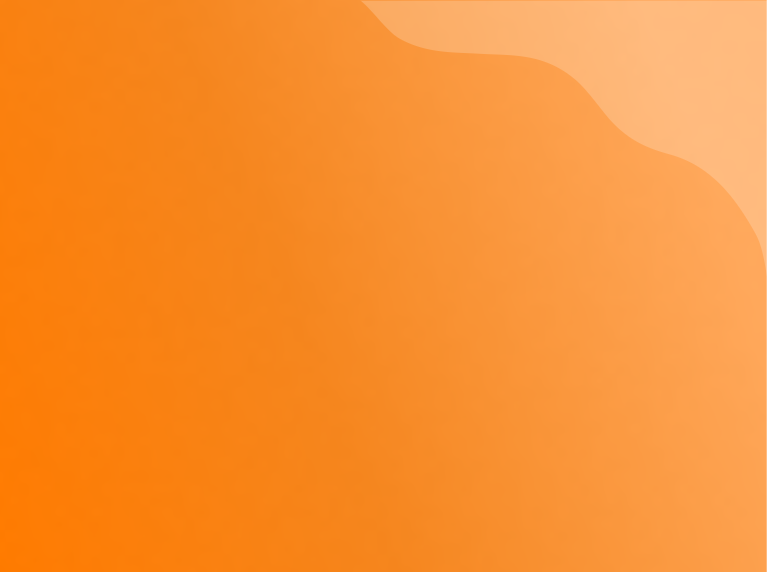
A Shadertoy shader for this background:

```glsl
#define ASPECT 1.338
#define AXIS vec2(0.93, 0.37)
#define MID_STOP 0.65
#define END_STOP 1.41
#define DEEP_ORANGE vec3(1.0, 0.482, 0.0)
#define MID_ORANGE vec3(0.962, 0.525, 0.118)
#define PALE_ORANGE vec3(1.0, 0.66, 0.36)
#define VEIL_OPACITY 0.21
#define TOP_GAP 0.0012
#define RIM_WIDTH 0.0022
#define MOTTLE 0.006
#define MOTTLE_CELLS 48.0

// Wave knots: x, depth below the top, slope
const int KNOTS = 9;
const vec3 wave[KNOTS] = vec3[KNOTS](
    vec3(0.627, 0.000, 0.80), vec3(0.697, 0.068, 0.55),
    vec3(0.836, 0.094, 0.06), vec3(1.002, 0.139, 0.85),
    vec3(1.054, 0.199, 1.25), vec3(1.167, 0.270, 0.28),
    vec3(1.263, 0.331, 1.10), vec3(1.312, 0.401, 1.75),
    vec3(1.334, 0.470, 6.00));

// Cubic Hermite curve with straight ends
float waveDepth(float x) {
    vec3 first = wave[0], last = wave[KNOTS - 1];
    if (x <= first.x) return first.y + (x - first.x) * first.z;
    if (x >= last.x) return last.y + (x - last.x) * last.z;
    float depth = 0.0;
    for (int i = 0; i < KNOTS - 1; i++) {
        vec3 a = wave[i], b = wave[i + 1];
        if (x >= a.x && x < b.x) {
            float span = b.x - a.x;
            float t = (x - a.x) / span;
            float s = 1.0 - t;
            depth = mix(a.y, b.y, t * t * (3.0 - 2.0 * t))
                  + span * t * s * (a.z * s - b.z * t);
        }
    }
    return depth;
}

// Signed distance estimate, positive above the wave
float waveDistance(vec2 p) {
    float e = 0.0005;
    float slope = (waveDepth(p.x + e) - waveDepth(p.x - e)) / (2.0 * e);
    return (waveDepth(p.x) - (1.0 - p.y)) / sqrt(1.0 + slope * slope);
}

float coverage(float d, float pixel) {
    return clamp(d / pixel + 0.5, 0.0, 1.0);
}

vec3 orangeGradient(vec2 p) {
    float t = dot(p, AXIS);
    vec3 color = mix(DEEP_ORANGE, MID_ORANGE, clamp(t / MID_STOP, 0.0, 1.0));
    float tail = clamp((t - MID_STOP) / (END_STOP - MID_STOP), 0.0, 1.0);
    return mix(color, PALE_ORANGE, tail);
}

float hash(vec2 cell) {
    return fract(sin(dot(cell, vec2(12.9898, 78.233))) * 43758.5453);
}

float valueNoise(vec2 q) {
    vec2 cell = floor(q), f = fract(q);
    f = f * f * (3.0 - 2.0 * f);
    float low = mix(hash(cell), hash(cell + vec2(1.0, 0.0)), f.x);
    float high = mix(hash(cell + vec2(0.0, 1.0)), hash(cell + 1.0), f.x);
    return mix(low, high, f.y);
}

void mainImage(out vec4 fragColor, in vec2 fragCoord) {
    vec2 p = fragCoord / iResolution.xy * vec2(ASPECT, 1.0);
    float pixel = 1.0 / iResolution.y;

    // Gradient with a faint mottle
    vec3 color = orangeGradient(p);
    color += MOTTLE * (valueNoise(p * MOTTLE_CELLS) - 0.5);

    // Translucent corner veil
    float veil = coverage(waveDistance(p), pixel)
               * coverage(1.0 - TOP_GAP - p.y, pixel);
    color = mix(color, vec3(1.0), VEIL_OPACITY * veil);

    // Thin white rim on the right
    float rim = coverage(p.x - ASPECT + RIM_WIDTH, pixel);
    color = mix(color, vec3(1.0), rim);

    fragColor = vec4(color, 1.0);
}
```
